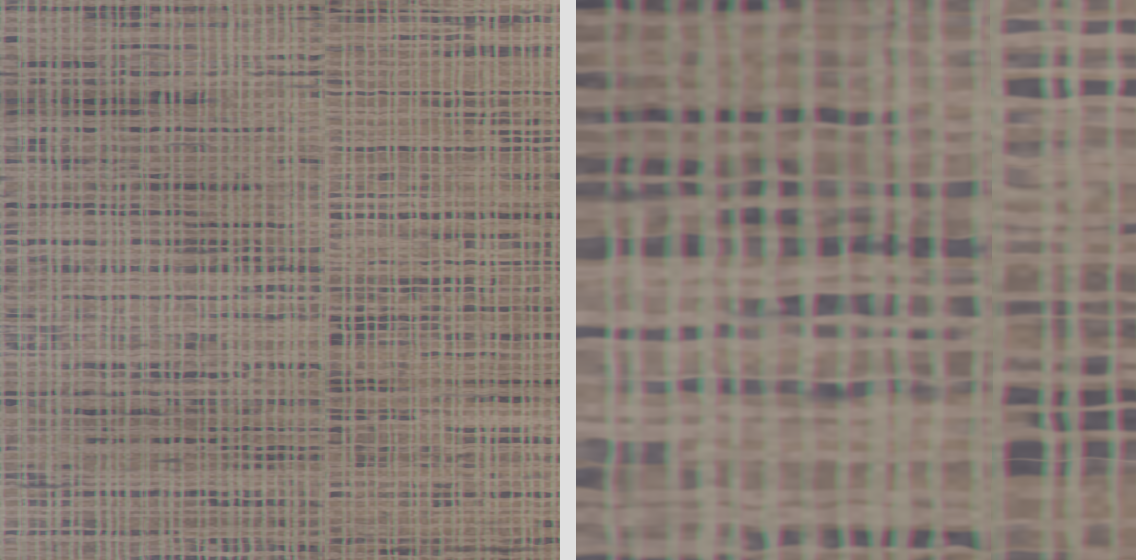
Left, the full canvas; right, a detail of the centre.
Give the GLSL for this texture, as a Shadertoy shader.

```glsl
// Soft woven cloth: pale warp threads over a tan ground with broken slate streaks.
// Every thread layer is one jittered stripe function whose strength fades along it;
// two panels meet at a vertical seam, and the warp has a slight colour fringe.

#define WARPS 50.0        // vertical threads across the canvas
#define WEFTS 60.0        // horizontal threads up the canvas
#define SEAM 0.58         // seam position
#define FRINGE 0.085      // colour fringe, in warp spacings
#define SOFT 0.10         // edge softness, in thread spacings
#define GRAIN 0.050       // strength of the fibre grain
#define BANDS 0.040       // strength of the broad shading
#define OLIVE vec3(0.580, 0.555, 0.498)
#define ROSE vec3(0.578, 0.516, 0.484)
#define GROUND vec3(0.508, 0.448, 0.412)
#define SLATE vec3(0.345, 0.332, 0.370)

float hash(vec2 p) {
    vec3 q = fract(vec3(p.xyx) * 0.1031);
    q += dot(q, q.yzx + 33.33);
    return fract((q.x + q.y) * q.z);
}

float noise(vec2 p) {
    vec2 i = floor(p), f = fract(p);
    f = f * f * (3.0 - 2.0 * f);
    return mix(mix(hash(i), hash(i + vec2(1, 0)), f.x),
               mix(hash(i + vec2(0, 1)), hash(i + vec2(1, 1)), f.x), f.y);
}

// Uneven noise along a single thread
float strand(float along, float id) {
    float slow = noise(vec2(along + 91.0 * hash(vec2(id, 3.7)), id * 5.0 + 0.5));
    float quick = noise(vec2(along * 7.0, id * 7.0 + 20.5));
    return mix(slow, quick, 0.30);
}

// Jittered parallel threads; range sets which strand values are visible
float threads(float across, float along, float seed, float halfWidth, vec2 range) {
    float cover = 0.0;
    float cell = floor(across);
    for (int k = -1; k <= 1; k++) {
        float id = cell + float(k);
        float centre = id + 0.5 + 0.6 * (hash(vec2(id, seed)) - 0.5);
        float ragged = 0.75 + 0.5 * noise(vec2(along * 11.0, id * 3.0 + 0.5));
        float width = halfWidth * ragged * mix(0.7, 1.3, hash(vec2(id, seed + 11.0)));
        float line = 1.0 - smoothstep(width - SOFT, width + SOFT, abs(across - centre));
        float strength = smoothstep(range.x, range.y, strand(along, id + seed));
        cover = max(cover, line * strength);
    }
    return cover;
}

void mainImage(out vec4 fragColor, in vec2 fragCoord) {
    vec2 uv = fragCoord / iResolution.xy;

    // Panels on both sides of a slightly wavy seam
    float seamX = SEAM + 0.004 * (noise(vec2(uv.y * 9.0, 2.5)) - 0.5);
    float seed = 100.0 + 137.0 * step(seamX, uv.x);

    // Small wobble keeps the threads from being ruler straight
    float wobbleX = 0.18 * (noise(vec2(uv.x * WARPS, uv.y * 50.0)) - 0.5);
    float wobbleY = 0.18 * (noise(vec2(uv.x * 50.0, uv.y * WEFTS * 0.5)) - 0.5);
    float warpX = uv.x * WARPS + wobbleX;
    float weftY = uv.y * WEFTS + wobbleY;

    // Weft: ground, slate streaks and pale crossing threads
    float slate = threads(weftY + 0.5, uv.x * 6.0, seed, 0.29, vec2(0.46, 0.70));
    float pale = threads(weftY, uv.x * 7.0, seed + 29.0, 0.24, vec2(0.08, 0.52));
    float rowShade = 2.0 * noise(vec2(uv.x * 9.0, uv.y * 90.0 + seed)) - 1.0;
    vec3 color = GROUND + rowShade * vec3(0.032, 0.026, 0.010);
    color = mix(color, ROSE, 0.85 * pale);
    color = mix(color, SLATE, 0.90 * slate);

    // Warp: red falls to the right of each thread and green to the left
    vec3 warp;
    vec2 warpRange = vec2(-0.15, 0.62);
    float warpY = uv.y * 13.0;
    warp.r = threads(warpX - FRINGE, warpY, seed + 53.0, 0.20, warpRange);
    warp.g = threads(warpX + FRINGE, warpY, seed + 53.0, 0.20, warpRange);
    warp.b = threads(warpX, warpY, seed + 53.0, 0.20, warpRange);
    color = mix(color, OLIVE, 0.82 * warp);

    // Occasional long floats lie on top of the warp
    float darkFloat = threads(weftY * 0.6, uv.x * 5.0, seed + 71.0, 0.11, vec2(0.63, 0.78));
    float paleFloat = threads(weftY * 0.5, uv.x * 3.0, seed + 83.0, 0.10, vec2(0.64, 0.78));
    color = mix(color, SLATE, 0.60 * darkFloat);
    color = mix(color, mix(OLIVE, ROSE, 0.5), 0.90 * paleFloat);

    // Faint pale seam strip
    float seam = 1.0 - smoothstep(0.001, 0.006, abs(uv.x - seamX));
    color = mix(color, OLIVE - 0.02, 0.60 * seam);

    // Broad shading, fibre grain and a gentle warm shift to the right
    float broad = noise(uv * vec2(3.0, 16.0)) + noise(uv * 5.0 + 40.0) - 1.0;
    float grain = noise(uv * vec2(140.0, 250.0)) - 0.5;
    color += BANDS * broad + GRAIN * grain;
    color += (uv.x - 0.5) * vec3(0.014, 0.0, -0.024);
    fragColor = vec4(color, 1.0);
}
```
